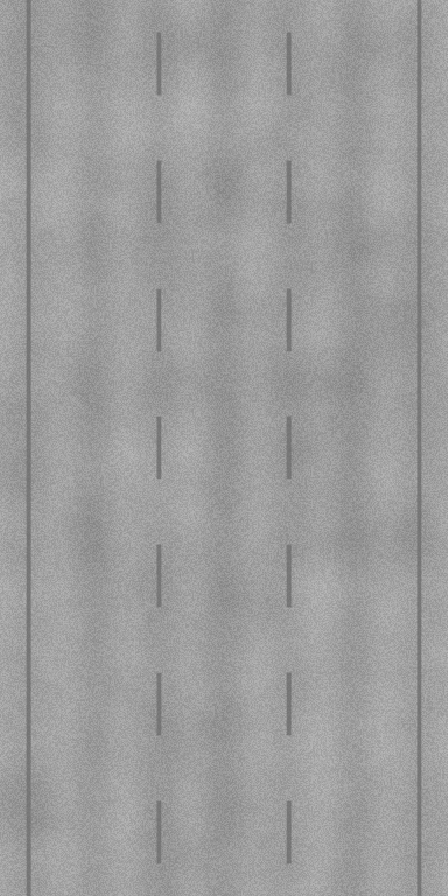
Reproduce this texture procedurally as a Shadertoy shader.

```glsl
#define LANES 3.0
#define LANE_WIDTH 0.2907
#define DASHES 7.0
#define DASH_FILL 0.49
#define EDGE_LINE_WIDTH 0.0088
#define DASH_WIDTH 0.0108
#define ASPHALT 0.622
#define PAINT 0.468
#define GRAIN 0.098
#define GRAIN_CELLS 384.0
#define CLOUDS 0.125
#define TRACK_WEAR 0.017

float hash(vec2 p) {
    vec3 q = fract(p.xyx * 0.1031);
    q += dot(q, q.yzx + 33.33);
    return fract((q.x + q.y) * q.z);
}

float valueNoise(vec2 p) {
    vec2 cell = floor(p), f = fract(p);
    f = f * f * (3.0 - 2.0 * f);
    return mix(mix(hash(cell), hash(cell + vec2(1, 0)), f.x),
               mix(hash(cell + vec2(0, 1)), hash(cell + vec2(1, 1)), f.x), f.y);
}

float clouds(vec2 p) {
    float sum = 0.0, weight = 0.5;
    for (int octave = 0; octave < 3; octave++) {
        sum += weight * (valueNoise(p) - 0.5);
        p = p * 2.03 + 17.3;
        weight *= 0.5;
    }
    return sum;
}

// Coverage of a band of given width, from the distance to its centre
float band(float distance, float width, float pixel) {
    return clamp((0.5 * width - abs(distance)) / pixel + 0.5, 0.0, 1.0);
}

void mainImage(out vec4 fragColor, in vec2 fragCoord) {
    float pixel = 1.0 / iResolution.x;
    vec2 p = fragCoord * pixel;

    // Position measured in lanes from the left edge line
    float lane = (p.x - 0.5) / LANE_WIDTH + 0.5 * LANES;
    float nearestLine = clamp(floor(lane + 0.5), 0.0, LANES);
    float lineDistance = (lane - nearestLine) * LANE_WIDTH;

    // Pale wheel tracks and a darker strip along each lane centre
    float wear = -TRACK_WEAR * cos(12.56637 * lane);
    float fromCentre = fract(lane) - 0.5;
    float onRoad = step(0.0, lane) * step(lane, LANES);
    wear -= 0.014 * onRoad * exp(-45.0 * fromCentre * fromCentre);

    // Blotches and fine aggregate
    float grain = GRAIN * (hash(floor(p * GRAIN_CELLS)) - 0.5);
    float shade = ASPHALT + wear + CLOUDS * clouds(p * vec2(6.0, 6.5) + 3.7) + grain;

    // Solid outer lines, dashed inner lines
    float period = iResolution.y * pixel / DASHES;
    float alongDash = (fract(p.y / period) - 0.5) * period;
    float dash = band(lineDistance, DASH_WIDTH, pixel)
               * band(alongDash, DASH_FILL * period, pixel);
    float edge = band(lineDistance, EDGE_LINE_WIDTH, pixel);
    bool isOuter = nearestLine < 0.5 || nearestLine > LANES - 0.5;
    float paint = isOuter ? edge : dash;

    shade = mix(shade, PAINT + 0.4 * grain, paint);
    fragColor = vec4(vec3(shade), 1.0);
}
```
